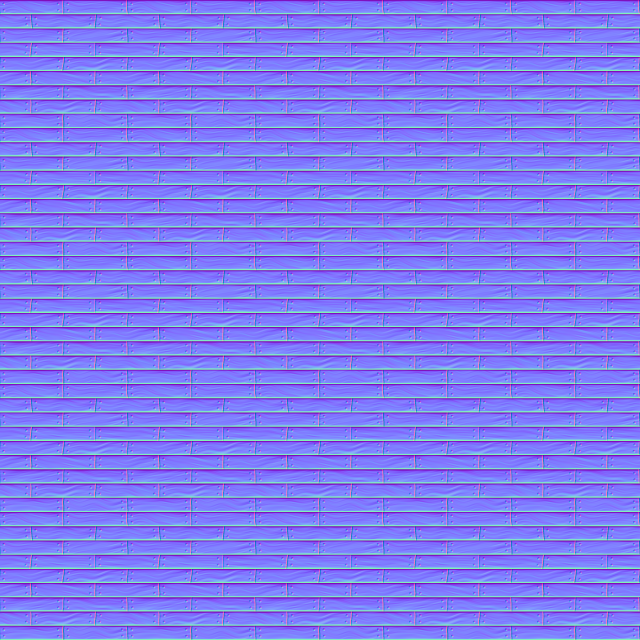
Give the GLSL for this texture map, as a WebGL 2 fragment shader.

```glsl
#version 300 es
precision highp float;
// Tangent-space normal map of nailed wooden planks in staggered courses.
// Each plank sums surface tilts (bevels, grain, nails); plank identities wrap
// every 2 columns and 9 rows, so the whole sheet tiles.

#define PLANKS vec2(10.0, 45.0)   // planks across, rows down
#define PERIOD vec2(2.0, 9.0)     // planks before the variation repeats
#define ASPECT 4.5                // plank length in row heights
#define TOP_BEVEL 0.075           // bevel widths in row heights
#define BOTTOM_BEVEL 0.085
#define END_BEVEL 0.075
#define JOINT_SKEW 0.024          // lean of the end joints, in plank lengths
#define GRAIN_DEPTH 0.035
#define NAIL_RADIUS 0.095
#define NAIL_INSET vec2(0.34, 0.27)
#define SAMPLES 4                 // antialiasing grid per side

uniform vec2 u_resolution;
out vec4 fragColor;

float hash(vec2 p) {
    vec3 q = fract(vec3(p.xyx) * 0.1031);
    q += dot(q, q.yzx + 33.33);
    return fract((q.x + q.y) * q.z);
}

float noise(vec2 p) {
    vec2 i = floor(p), f = fract(p);
    f = f * f * (3.0 - 2.0 * f);
    return mix(mix(hash(i), hash(i + vec2(1, 0)), f.x),
               mix(hash(i + vec2(0, 1)), hash(i + vec2(1, 1)), f.x), f.y);
}

// Long fibres that lean and waver along the plank
float grainHeight(vec2 p, float seed) {
    float lean = (hash(vec2(seed, 3.0)) - 0.5) * 0.45;
    float bend = noise(vec2(p.x * 0.9 + seed, seed)) * 0.35;
    float y = p.y + p.x * lean + bend;
    return noise(vec2(p.x * 0.7 + seed, y * 5.0 + 20.0))
         + 0.45 * noise(vec2(p.x * 1.1 - seed + 90.0, y * 12.0 + 50.0));
}

vec2 grainTilt(vec2 p, float seed) {
    const float STEP = 0.03;
    float h = grainHeight(p, seed);
    vec2 ahead = vec2(grainHeight(p + vec2(STEP, 0), seed),
                      grainHeight(p + vec2(0, STEP), seed));
    return (h - ahead) / STEP * GRAIN_DEPTH;
}

// Domed heads in the four corners; c is measured from the plank centre
vec2 nailTilt(vec2 c) {
    vec2 corner = vec2(0.5 * ASPECT, 0.5) - NAIL_INSET;
    vec2 d = (c - sign(c) * corner) / NAIL_RADIUS;
    return d * 1.1 * (1.0 - smoothstep(0.75, 1.15, length(d)));
}

float bevel(float d, float width) {
    return 1.0 - smoothstep(0.55 * width, 1.25 * width, d);
}

vec3 plankNormal(vec2 uv) {
    // Staggered layout, rows counted from the top
    vec2 grid = uv * PLANKS;
    float row = mod(PLANKS.y - 1.0 - floor(grid.y), PERIOD.y);
    float v = fract(grid.y);
    float x = grid.x + 0.012 + 0.5 * mod(row, 2.0);

    // Crooked end joints
    vec2 joint = vec2(mod(floor(x + 0.5), PERIOD.x), row);
    float lean = hash(joint + 7.0) - 0.5;
    x += JOINT_SKEW * (lean * (v - 0.5) * 2.0
       + 0.4 * (noise(vec2(v * 3.0, joint.x * 17.0 + row * 5.0)) - 0.5));

    // Plank identity and local position
    vec2 id = vec2(mod(floor(x), PERIOD.x), row);
    vec2 p = vec2(fract(x) * ASPECT, v);
    float seed = floor(hash(id + 11.0) * 60.0) + 1.0;
    float wear = noise(vec2(p.x * 0.8 + seed, seed + 31.0));

    // Gentle crown with a soft shoulder along each long side
    float top = 1.0 - v;
    float shoulder = mix(0.25, 0.75, hash(id + 23.0)) * (0.6 + 0.8 * wear);
    vec2 tilt = vec2(0.0, 0.03);
    tilt.y += shoulder * exp(-top / 0.13);
    tilt.y -= (0.12 + 0.3 * wear) * exp(-v / 0.16);

    // Grain and nails
    tilt += grainTilt(p, seed) * (0.6 + 0.6 * wear);
    tilt += nailTilt(p - vec2(0.5 * ASPECT, 0.5));

    // Bevelled edges, unevenly worn from plank to plank
    tilt.y += 1.5 * bevel(top, TOP_BEVEL * (0.7 + 0.6 * wear));
    tilt.y -= 1.9 * bevel(v, BOTTOM_BEVEL * (0.8 + 0.4 * wear));
    tilt.x -= mix(0.6, 1.6, hash(id + 41.0)) * bevel(p.x, END_BEVEL);
    tilt.x += mix(0.5, 2.0, hash(id + 53.0)) * bevel(ASPECT - p.x, END_BEVEL);

    return normalize(vec3(tilt, 1.0));
}

void main() {
    vec3 colour = vec3(0.0);
    for (int j = 0; j < SAMPLES; j++) {
        for (int i = 0; i < SAMPLES; i++) {
            vec2 offset = (vec2(i, j) + 0.5) / float(SAMPLES) - 0.5;
            vec3 n = plankNormal(fract((gl_FragCoord.xy + offset) / u_resolution));
            // Green channel points down the sheet
            colour += 0.5 + 0.5 * vec3(n.x, -n.y, n.z);
        }
    }
    fragColor = vec4(colour / float(SAMPLES * SAMPLES), 1.0);
}
```
